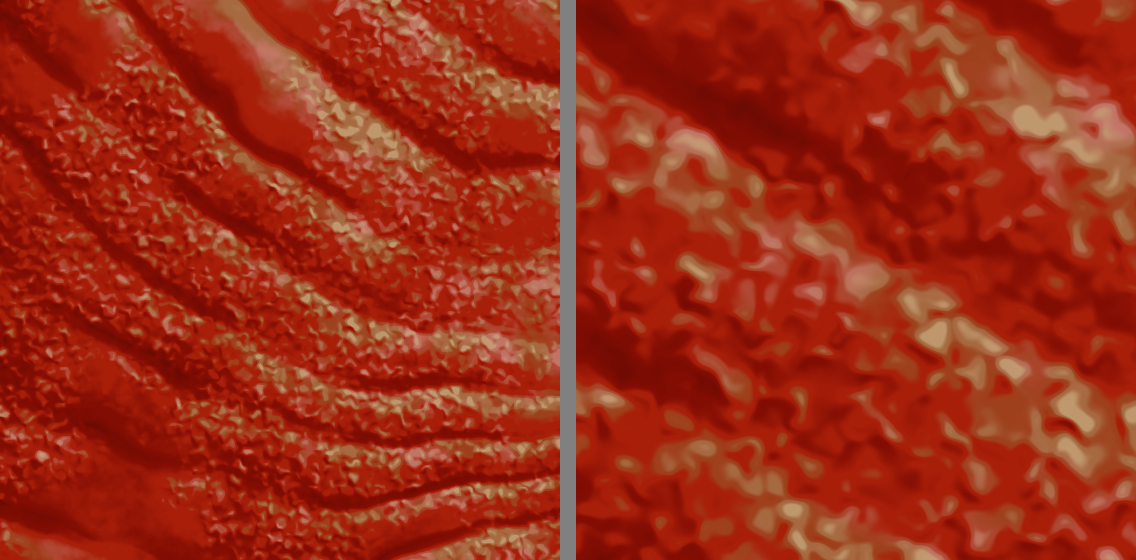
Left: the whole. Right: its middle third, enlarged.
Write a WebGL 2 fragment shader that draws this texture.

```glsl
#version 300 es
precision highp float;
// Rough red terrain: diagonal folds with dark grooves and pale granular crests.

uniform vec2 u_resolution;
out vec4 outColor;

const vec3 DEEP_RED = vec3(0.51, 0.05, 0.012);
const vec3 BASE_RED = vec3(0.66, 0.12, 0.035);
const vec3 ORANGE   = vec3(0.62, 0.25, 0.11);
const vec3 ROSE     = vec3(0.70, 0.29, 0.22);
const vec3 TAN      = vec3(0.65, 0.41, 0.25);
const vec3 PALE     = vec3(0.76, 0.46, 0.40);
const vec3 CREAM    = vec3(0.77, 0.64, 0.47);

const float FOLD_FREQUENCY = 4.5;    // folds per unit of the fold coordinate
const float FOLD_WARP      = 0.20;
const float FOLD_SLOPE     = 0.88;
const float GRAIN_DENSITY  = 54.0;   // grains across the canvas
const float GRAIN_CONTRAST = 0.62;
const vec2  LIGHT_STEP     = vec2(0.20, 0.34); // toward the light, in grain cells
const float BASE_TONE      = 0.35;
const float CREST_GAIN     = 0.52;
const float GROOVE_DEPTH   = 0.36;
const float BROAD_GAIN     = 0.50;

vec2 hash2(vec2 p) {
  vec3 q = fract(vec3(p.xyx) * vec3(0.1031, 0.1030, 0.0973));
  q += dot(q, q.yzx + 33.33);
  return fract((q.xx + q.yz) * q.zy);
}

float noise(vec2 p) {
  vec2 i = floor(p), f = fract(p);
  f = f * f * (3.0 - 2.0 * f);
  return mix(mix(hash2(i).x, hash2(i + vec2(1, 0)).x, f.x),
             mix(hash2(i + vec2(0, 1)).x, hash2(i + vec2(1, 1)).x, f.x), f.y);
}

float fbm(vec2 p) {
  float sum = 0.0, gain = 0.533;
  for (int i = 0; i < 4; i++) {
    sum += gain * noise(p);
    p = mat2(1.6, 1.2, -1.2, 1.6) * p + 7.3;
    gain *= 0.5;
  }
  return sum;
}

// Height of soft round grains with random peaks, summed so they merge smoothly.
float grainHeight(vec2 p) {
  vec2 cell = floor(p);
  float height = 0.0;
  for (int y = -1; y <= 1; y++) {
    for (int x = -1; x <= 1; x++) {
      vec2 id = cell + vec2(x, y);
      vec2 d = p - id - hash2(id);
      float peak = mix(0.3, 1.0, hash2(id + 57.0).x);
      height += peak * exp(-6.0 * dot(d, d));
    }
  }
  return height;
}

// Coordinate across the folds: steep at the left, bending level to the right.
float foldCoordinate(vec2 p) {
  float past = p.x - 0.42 - 0.5 * p.y;
  float bend = 0.5 * (past + sqrt(past * past + 0.015)) * mix(0.8, 0.45, p.y);
  float lowLeft = 0.32 * (1.0 - exp(-2.2 * p.x)) * (1.0 - smoothstep(0.0, 0.5, p.y));
  float upturn = 0.6 * max(p.x - 0.65, 0.0) * (1.0 - smoothstep(0.02, 0.35, p.y));
  float warp = FOLD_WARP * (fbm(p * 2.8 + 3.0) - 0.5) + 0.016 * (noise(p * 17.0) - 0.5);
  return p.y + FOLD_SLOPE * p.x - bend - lowLeft - upturn + warp;
}

vec3 toneColor(float tone, float warmth) {
  vec3 color = mix(DEEP_RED, BASE_RED, smoothstep(0.08, 0.38, tone));
  color = mix(color, mix(ROSE, ORANGE, warmth), smoothstep(0.42, 0.60, tone));
  color = mix(color, mix(PALE, TAN, warmth), smoothstep(0.64, 0.86, tone));
  color = mix(color, CREAM, 0.8 * smoothstep(0.92, 1.35, tone));
  return color * mix(0.78, 1.0, smoothstep(-0.35, 0.1, tone));
}

void main() {
  vec2 p = gl_FragCoord.xy / u_resolution;

  // Folds: a dark groove, shaded from above, with a lit crest just below it
  float across = foldCoordinate(p);
  float t = fract(0.35 - across * FOLD_FREQUENCY);
  float groove = 1.0 - smoothstep(0.0, 0.16, min(t, 1.0 - t));
  groove *= smoothstep(0.2, 0.5, noise(p * 4.0 + 21.0));
  float shade = smoothstep(0.55, 0.95, t) * (1.0 - smoothstep(0.95, 1.0, t));
  float crest = smoothstep(0.06, 0.18, t) * (1.0 - smoothstep(0.24, 0.62, t));
  float exposure = smoothstep(0.1, 1.1, 0.8 * p.x + 0.4 * p.y);
  crest *= smoothstep(0.28, 0.58, fbm(p * 5.0 + 40.0)) * mix(0.35, 1.15, exposure);

  // Grains, absent on smooth patches and softened in grooves
  vec2 jitter = vec2(noise(p * 80.0), noise(p * 80.0 + 31.0)) - 0.5;
  vec2 g = p * GRAIN_DENSITY + 0.7 * jitter;
  float height = grainHeight(g);
  float relief = 0.65 * (height - 0.34) + 0.85 * (height - grainHeight(g + LIGHT_STEP));
  float cover = smoothstep(0.38, 0.55, fbm(p * 4.2 + 11.0) + 0.14 * crest);
  cover *= 1.0 - 0.7 * groove;

  // Fine mottling, drawn out along the folds
  float streaks = noise(vec2(across * 42.0, (p.x - p.y) * 13.0)) - 0.5;
  float mottle = fbm(p * 60.0) - 0.5;
  float broad = fbm(p * 6.0 + 70.0) - 0.5;

  float tone = BASE_TONE + CREST_GAIN * crest - GROOVE_DEPTH * groove - 0.12 * shade;
  tone += GRAIN_CONTRAST * relief * cover * (0.75 + 0.5 * crest);
  tone += 0.24 * (exposure - 0.5) + 0.06 * cover;
  tone += 0.10 * streaks + 0.14 * mottle + BROAD_GAIN * broad;

  float warmth = smoothstep(0.3, 0.7, fbm(p * 20.0 + 90.0) + 0.16 * crest);
  outColor = vec4(toneColor(tone, warmth), 1.0);
}
```
